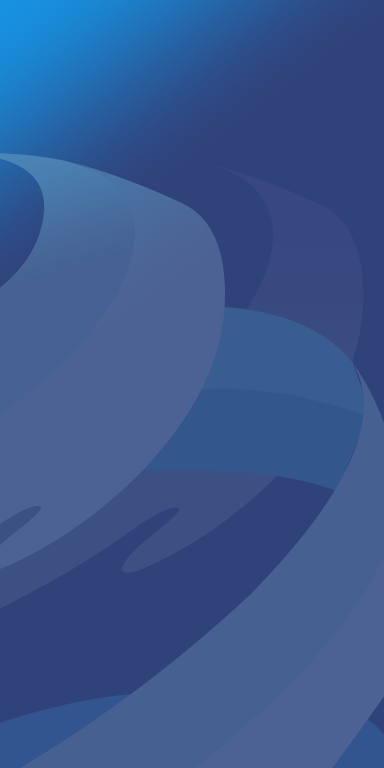
This background is drawn by a WebGL 1 fragment shader. Its source:

```glsl
precision highp float;
// Overlapping translucent ribbons sweep over a navy field with a blue corner glow.
// Each ribbon is a closed path of quadratic curves; every path tracks its nearest
// distance and its even-odd side, which together give a smooth-edged fill.
uniform vec2 u_resolution;

vec2 point;      // shaded point: x 0..100 rightward, y 0..200 downward
vec2 pathStart;
vec2 pen;
float nearest;   // squared distance to the path
float side;      // +1 inside, -1 outside

void moveTo(vec2 start) {
  pathStart = start;
  pen = start;
  nearest = 1e6;
  side = -1.0;
}

void lineTo(vec2 end) {
  vec2 span = end - pen;
  vec2 rel = point - pen;
  vec2 gap = rel - span * clamp(dot(rel, span) / max(dot(span, span), 1e-6), 0.0, 1.0);
  nearest = min(nearest, dot(gap, gap));
  if ((pen.y > point.y) != (end.y > point.y)) {
    if (rel.x < span.x * rel.y / span.y) side = -side;
  }
  pen = end;
}

void curveTo(vec2 control, vec2 end) {
  vec2 start = pen;
  for (int i = 1; i <= 14; i++) {
    float t = float(i) / 14.0;
    lineTo(mix(mix(start, control, t), mix(control, end, t), t));
  }
}

// Closes the path and returns its coverage.
float fillPath() {
  lineTo(pathStart);
  return clamp(0.5 + side * sqrt(nearest) * u_resolution.x / 100.0, 0.0, 1.0);
}

// Sweeping ribbon with a hooked tail, shifted by offset.
float hookedRibbon(vec2 offset) {
  point -= offset;
  moveTo(vec2(16.1, 41.7));
  curveTo(vec2(29.9, 44.8), vec2(47.4, 52.9));
  curveTo(vec2(58.6, 58.1), vec2(58.6, 76.8));
  curveTo(vec2(58.6, 100.3), vec2(36.5, 123.2));
  curveTo(vec2(19.5, 140.1), vec2(0.0, 148.2));
  curveTo(vec2(-4.2, 149.5), vec2(-4.2, 147.7));
  curveTo(vec2(-3.6, 144.8), vec2(3.1, 139.3));
  curveTo(vec2(10.9, 133.3), vec2(10.7, 132.0));
  curveTo(vec2(7.8, 130.5), vec2(-4.7, 139.8));
  curveTo(vec2(-19.8, 150.3), vec2(-41.7, 160.9));
  lineTo(vec2(-41.7, 130.2));
  lineTo(vec2(0.0, 108.0));
  curveTo(vec2(33.9, 82.8), vec2(35.2, 61.2));
  curveTo(vec2(35.2, 46.1), vec2(16.1, 41.7));
  float coverage = fillPath();
  point += offset;
  return coverage;
}

void main() {
  vec2 uv = gl_FragCoord.xy / u_resolution;
  point = vec2(100.0 * uv.x, 200.0 * (1.0 - uv.y));

  // Corner glow fading to navy
  float fade = smoothstep(0.0, 65.0, dot(point, vec2(0.6, 0.8)));
  vec3 color = mix(vec3(0.09, 0.57, 0.88), vec3(0.19, 0.26, 0.48), fade);

  // Faint rear ribbon
  vec3 faint = mix(vec3(0.22, 0.28, 0.50), vec3(0.235, 0.315, 0.515), smoothstep(60.0, 120.0, point.y));
  color = mix(color, faint, hookedRibbon(vec2(36.0, 0.4)));

  // Two-tone blue band
  moveTo(vec2(54.7, 79.7));
  curveTo(vec2(80.7, 80.7), vec2(91.7, 94.3));
  lineTo(vec2(96.4, 106.8));
  lineTo(vec2(87.8, 127.9));
  curveTo(vec2(70.3, 121.1), vec2(33.9, 122.7));
  float fold = 101.3 + 0.0051 * pow(abs(point.x - 58.0), 2.0);
  vec3 band = mix(vec3(0.225, 0.36, 0.57), vec3(0.20, 0.34, 0.55), smoothstep(-0.3, 0.3, point.y - fold));
  color = mix(color, band, fillPath());

  // Blue slopes in the lower corners
  vec3 slope = vec3(0.20, 0.335, 0.56);
  moveTo(vec2(-2.6, 189.1));
  curveTo(vec2(18.2, 182.0), vec2(35.2, 180.7));
  lineTo(vec2(20.0, 203.0));
  lineTo(vec2(-2.6, 203.0));
  color = mix(color, slope, fillPath());
  moveTo(vec2(92.4, 185.4));
  curveTo(vec2(98.4, 188.0), vec2(102.9, 195.3));
  lineTo(vec2(102.9, 203.0));
  lineTo(vec2(80.0, 203.0));
  color = mix(color, slope, fillPath());

  // Lower right ribbon and its paler outer strip
  moveTo(vec2(91.7, 94.3));
  curveTo(vec2(99.0, 104.2), vec2(102.9, 119.8));
  lineTo(vec2(102.9, 177.1));
  curveTo(vec2(95.0, 188.5), vec2(84.6, 202.6));
  lineTo(vec2(0.0, 203.1));
  curveTo(vec2(35.2, 182.8), vec2(65.1, 154.9));
  curveTo(vec2(94.5, 125.0), vec2(94.8, 105.5));
  curveTo(vec2(94.8, 99.5), vec2(91.7, 94.3));
  color = mix(color, vec3(0.27, 0.375, 0.57), fillPath());
  moveTo(vec2(102.9, 136.7));
  curveTo(vec2(95.1, 165.4), vec2(46.9, 203.1));
  lineTo(vec2(84.6, 202.6));
  curveTo(vec2(95.0, 188.5), vec2(102.9, 177.1));
  color = mix(color, vec3(0.30, 0.385, 0.58), fillPath());

  // Upper left inner ribbon, then the front ribbon
  moveTo(vec2(-5.2, 39.8));
  curveTo(vec2(6.5, 39.8), vec2(16.1, 41.7));
  curveTo(vec2(37.8, 47.1), vec2(39.1, 61.2));
  curveTo(vec2(37.8, 84.6), vec2(0.0, 110.7));
  lineTo(vec2(-5.2, 111.5));
  lineTo(vec2(-5.2, 78.6));
  curveTo(vec2(10.4, 69.0), vec2(11.5, 54.7));
  curveTo(vec2(12.0, 42.4), vec2(-5.2, 40.4));
  float dim = smoothstep(38.0, 80.0, point.y + 0.3 * point.x);
  color = mix(color, mix(vec3(0.29, 0.52, 0.71), vec3(0.275, 0.38, 0.575), dim), fillPath());
  dim = smoothstep(40.0, 75.0, dot(point, vec2(0.5, 0.7)));
  vec3 front = mix(vec3(0.28, 0.46, 0.65), vec3(0.30, 0.385, 0.58), dim);
  color = mix(color, front, hookedRibbon(vec2(0.0)));

  gl_FragColor = vec4(color, 1.0);
}
```
